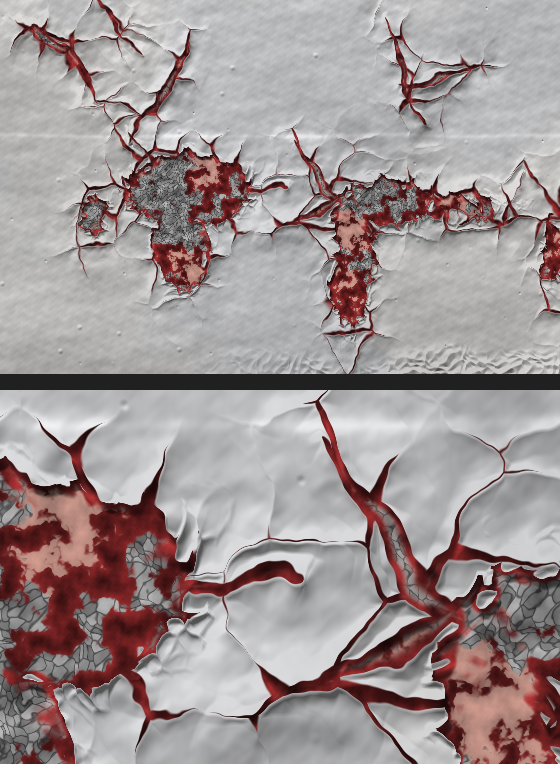
Top: the whole. Bottom: its middle third, enlarged.
Give the GLSL for this texture, as a Shadertoy shader.

```glsl
// Peeling grey wall paint: tapered tears and ragged holes bare red, cream and
// flaking primer. One signed "gap" field cuts the paint, curls its edges and
// casts the shadows; layered sines and cellular noise supply the irregularity.

const vec3 PAINT  = vec3(0.735, 0.737, 0.743);
const vec3 RED    = vec3(0.46, 0.13, 0.135);
const vec3 CREAM  = vec3(0.72, 0.58, 0.53);
const vec3 PRIMER = vec3(0.53, 0.53, 0.53);
const vec2 LIGHT  = vec2(-0.35, 0.94);

// Tears: start and end point
const vec4 TEARS[12] = vec4[12](
    vec4(0.08, 0.92, 0.20, 0.86), vec4(0.18, 0.89, 0.26, 0.72),
    vec4(0.25, 0.73, 0.39, 0.70), vec4(0.28, 0.99, 0.38, 0.84),
    vec4(0.50, 0.88, 0.35, 0.62), vec4(0.35, 0.65, 0.44, 0.54),
    vec4(0.64, 0.51, 0.77, 0.50), vec4(0.78, 0.61, 0.92, 0.47),
    vec4(0.76, 0.39, 0.93, 0.48), vec4(1.03, 0.94, 1.13, 0.68),
    vec4(1.30, 0.83, 1.08, 0.77), vec4(1.41, 0.53, 1.33, 0.40));

// Holes: centre and radii
const vec4 HOLES[7] = vec4[7](
    vec4(0.50, 0.49, 0.165, 0.09), vec4(0.48, 0.34, 0.06, 0.11),
    vec4(0.94, 0.30, 0.055, 0.17), vec4(1.04, 0.46, 0.12, 0.05),
    vec4(1.25, 0.45, 0.08, 0.022), vec4(0.25, 0.41, 0.03, 0.05),
    vec4(1.48, 0.33, 0.025, 0.07));

vec2 hash2(vec2 p) {
    return fract(sin(vec2(dot(p, vec2(127.1, 311.7)), dot(p, vec2(269.5, 183.3)))) * 43758.5);
}

// Layered, turned sines, about -0.7 to 0.7
float ripple(vec2 p, int layers) {
    float sum = 0.0, amp = 0.5;
    for (int i = 0; i < layers; i++) {
        p = mat2(0.8, 0.6, -0.6, 0.8) * p + 1.7;
        sum += amp * sin(p.x + 1.5 * sin(p.y));
        p *= 1.9;
        amp *= 0.5;
    }
    return sum;
}

// Cellular noise: x nearest distance, y distance to the cell border, zw cell id
vec4 cells(vec2 p) {
    vec2 base = floor(p), id = base;
    float near = 9.0, next = 9.0;
    for (int y = -1; y <= 1; y++)
    for (int x = -1; x <= 1; x++) {
        vec2 cell = base + vec2(x, y);
        float d = length(cell + hash2(cell) - p);
        if (d < near) { next = near; near = d; id = cell; }
        else next = min(next, d);
    }
    return vec4(near, next - near, id);
}

float tearField(vec2 p, float width) {
    float field = -1.0;
    for (int i = 0; i < TEARS.length(); i++) {
        vec2 a = TEARS[i].xy, b = TEARS[i].zw - a;
        float t = clamp(dot(p - a, b) / dot(b, b), 0.0, 1.0);
        field = max(field, width * sqrt(4.0 * t * (1.0 - t)) - length(p - a - b * t));
    }
    return field;
}

float holeField(vec2 p) {
    float field = -1.0;
    for (int i = 0; i < HOLES.length(); i++) {
        vec2 r = HOLES[i].zw;
        field = max(field, (1.0 - length((p - HOLES[i].xy) / r)) * min(r.x, r.y));
    }
    return field;
}

// x: gap in the paint (positive is open), y: how loose the paint is
vec2 gapAndDamage(vec2 p) {
    vec2 q = p + 0.022 * vec2(ripple(p * 17.0, 5), ripple(p.yx * 19.0 + 5.0, 5));
    float tears = tearField(q, 0.008 + 0.010 * ripple(p * 13.0, 3));
    float holes = holeField(q);
    float damage = smoothstep(-0.11, 0.0, max(tears, holes));
    float ragged = holes + 0.013 - 0.026 * cells(q * 19.0).y - 0.014 * cells(q * 48.0).y;
    float hairline = 0.010 * (damage - 0.68) + 0.004 * ripple(p * 15.0 + 2.0, 2)
                   - 0.055 * cells(q * 10.0 + 4.0).y;
    return vec2(max(max(tears, ragged), hairline), damage);
}

// Relief of the paint: brush waves, blisters, wrinkles and curled edges
float relief(vec2 p, vec2 gd) {
    float h = 0.0022 * ripple(p * vec2(7.0, 12.0), 4) + 0.0004 * ripple(p * 75.0, 3);
    h += 0.008 * gd.y * ripple(p * 13.0 + 8.0, 4);
    h += 0.0045 * gd.y * exp(min(gd.x, 0.0) / 0.010);
    vec4 spot = cells(p * 15.0);
    vec2 kind = hash2(spot.zw + 40.0);
    h += 0.003 * step(0.72, kind.x) * (kind.y - 0.5) * smoothstep(0.05 + 0.09 * kind.y, 0.0, spot.x);
    float crust = smoothstep(0.07, 0.01, p.y + 0.04 * ripple(p * 8.0, 3)) * smoothstep(0.4, 1.1, p.x);
    return h + 0.005 * crust * cells(p * 42.0 + ripple(p * 30.0, 3)).x;
}

vec3 paintColor(vec2 p, float slope) {
    float tone = 0.925 + 0.075 * p.y + 0.045 * ripple(p * 5.0, 5) + 0.02 * ripple(p * 110.0, 3);
    float seam = (p.y - 0.637 + 0.004 * ripple(p * 9.0, 3)) / 0.006;
    vec3 warm = mix(vec3(1.0), vec3(1.01, 1.0, 0.98), smoothstep(-0.2, 0.4, ripple(p * 4.0 + 6.0, 3)));
    return PAINT * warm * (tone + 0.10 * exp(-seam * seam)) * clamp(1.0 + 1.3 * slope, 0.45, 1.18);
}

vec3 bareColor(vec2 p, float gap) {
    float grain = ripple(p * 95.0, 5);
    float speck = smoothstep(0.5, 0.1, cells(p * 75.0 + grain).x);
    float wide = smoothstep(0.003, 0.014, gap);
    float creamMask = smoothstep(0.0, 0.25, ripple(p * 14.0 + 3.0, 3) + 0.7 * grain + 0.3 * speck - 0.1);
    vec3 color = mix(RED * (1.0 + 0.6 * grain), CREAM * (1.0 + 0.2 * grain), 0.85 * creamMask * wide);
    vec4 chip = cells(p * 105.0 + 1.2 * ripple(p * 60.0, 4));
    vec3 primer = PRIMER * (0.55 + 0.45 * smoothstep(0.0, 0.25, chip.y))
                * (0.68 + 0.5 * hash2(chip.zw).x + 0.25 * grain);
    float primerMask = smoothstep(-0.16, -0.04, ripple(p * 15.0, 3) + 0.45 * grain);
    return mix(color, primer, primerMask * wide);
}

void mainImage(out vec4 fragColor, in vec2 fragCoord) {
    vec2 p = fragCoord / iResolution.y;
    float soft = 0.8 / iResolution.y, stepSize = 0.004;
    vec2 gd = gapAndDamage(p);

    // Slope toward the light, then the shadow of the paint above a gap
    vec2 lit = p + stepSize * LIGHT;
    float slope = (relief(p, gd) - relief(lit, gapAndDamage(lit))) / stepSize;
    float shadow = smoothstep(0.004, -0.004, gapAndDamage(p + 0.010 * LIGHT).x);

    vec3 bare = bareColor(p, gd.x) * mix(1.0, 0.45, shadow);
    vec3 color = mix(paintColor(p, slope), bare, smoothstep(-soft, soft, gd.x));
    fragColor = vec4(clamp(color, 0.0, 1.0), 1.0);
}
```
